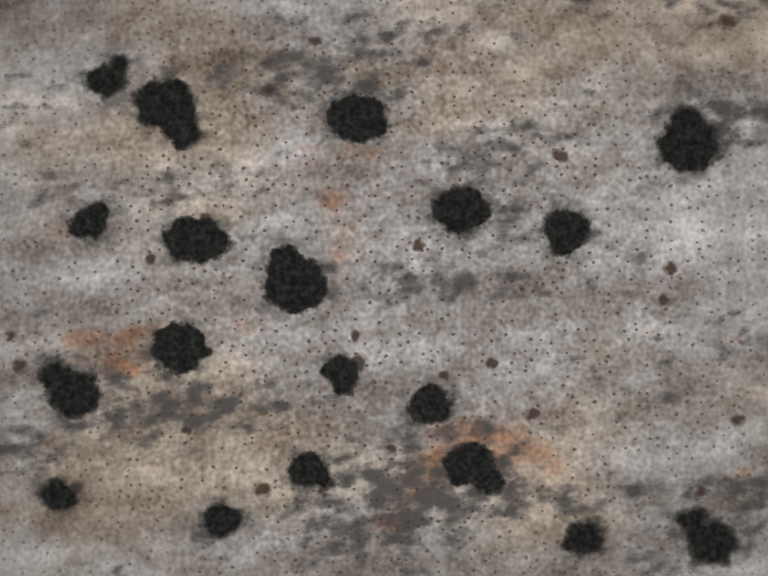
A WebGL 1 fragment shader for this texture:

```glsl
precision highp float;

// Weathered pale wood carrying black, crusty fungal fruit bodies.
// Stretched gradient noise makes the fibres, soot and rust; jittered cells
// scatter lobed spots at three sizes: fruit bodies, small dots and specks.

uniform vec2 u_resolution;

const vec3 WARM_SHADE = vec3(1.10, 1.00, 0.92);
const vec3 PALE_WOOD = vec3(1.03, 1.00, 0.98);
const vec3 RUST = vec3(0.43, 0.29, 0.21);
const vec3 SOOT = vec3(0.27, 0.26, 0.255);
const vec3 SPECK_BROWN = vec3(0.25, 0.20, 0.17);
const vec3 FRUIT_BLACK = vec3(0.135, 0.135, 0.13);

vec2 hash2(vec2 p) {
  vec3 q = fract(p.xyx * vec3(0.1031, 0.1030, 0.0973));
  q += dot(q, q.yzx + 33.33);
  return fract((q.xx + q.yz) * q.zy);
}

float cornerSlope(vec2 cell, vec2 corner, vec2 f) {
  return dot(hash2(cell + corner) * 2.0 - 1.0, f - corner);
}

float gradientNoise(vec2 p) {
  vec2 cell = floor(p);
  vec2 f = fract(p);
  vec2 u = f * f * f * (f * (f * 6.0 - 15.0) + 10.0);
  float low = mix(cornerSlope(cell, vec2(0.0), f), cornerSlope(cell, vec2(1.0, 0.0), f), u.x);
  float high = mix(cornerSlope(cell, vec2(0.0, 1.0), f), cornerSlope(cell, vec2(1.0), f), u.x);
  return mix(low, high, u.y);
}

float fbm(vec2 p) {
  float sum = 0.0;
  float amplitude = 1.0;
  for (int i = 0; i < 4; i++) {
    sum += amplitude * gradientNoise(p);
    p = p * 2.03 + vec2(17.3, 9.1);
    amplitude *= 0.5;
  }
  return sum;
}

float smoothMin(float a, float b, float k) {
  float h = max(k - abs(a - b), 0.0) / k;
  return min(a, b) - 0.25 * h * h * k;
}

// Signed distance to the nearest two-lobed spot in a jittered grid.
float spotDistance(vec2 p, float cellSize, float presence, float radius, float seed) {
  vec2 home = floor(p / cellSize);
  float nearest = cellSize;
  for (int y = -1; y <= 1; y++) {
    for (int x = -1; x <= 1; x++) {
      vec2 cell = home + vec2(float(x), float(y));
      vec2 jitter = hash2(cell + seed);
      vec2 traits = hash2(cell + seed + 41.7);
      vec2 offset = p - (cell + 0.15 + 0.7 * jitter) * cellSize;
      float r = radius * mix(0.65, 1.15, traits.y);
      vec2 lobe = r * (hash2(cell + seed + 83.1) * 2.0 - 1.0);
      float body = length(offset * vec2(0.92, 1.08)) - r;
      float d = smoothMin(body, length(offset - lobe) - 0.6 * r, 0.4 * r);
      nearest = min(nearest, mix(cellSize, d, step(traits.x, presence)));
    }
  }
  return nearest;
}

float coverage(float d, float softness) {
  return 1.0 - smoothstep(-softness, softness, d);
}

// Fibrous wood: streaks, mottling and fine grain, warmer where darker.
vec3 woodColour(vec2 p, float grain) {
  float streak = fbm(p * vec2(2.2, 7.0) + 3.7);
  float mottle = fbm(p * vec2(13.0, 19.0) + 31.0);
  float tone = 0.56 + 0.20 * streak + 0.17 * mottle + grain;
  vec3 wood = tone * mix(WARM_SHADE, PALE_WOOD, smoothstep(0.32, 0.62, tone));
  float cream = smoothstep(-0.05, 0.45, fbm(p * vec2(1.8, 3.0) + 55.0));
  wood *= mix(vec3(1.0), vec3(1.02, 0.97, 0.90), cream);
  float rust = smoothstep(0.30, 0.65, fbm(p * vec2(2.6, 3.6) + 71.0) + 0.25 * mottle);
  return mix(wood, RUST * tone / 0.52, 0.8 * rust);
}

void main() {
  vec2 p = gl_FragCoord.xy / u_resolution.y;
  vec2 centre = vec2(0.5 * u_resolution.x / u_resolution.y, 0.5);
  float edge = smoothstep(0.30, 0.80, length((p - centre) * vec2(0.85, 1.0)));
  vec2 fibre = vec2(p.x, p.y - 0.07 * p.x);

  // Fine grain fades towards the defocused edge.
  float fine = gradientNoise(p * 115.0) + 0.7 * gradientNoise(p * 58.0 + 12.0);
  vec3 colour = woodColour(fibre, 0.17 * fine * mix(1.0, 0.55, edge));

  // Broken soot bands along the fibres.
  float band = fbm(fibre * vec2(2.0, 6.5) + 90.0);
  float clump = fbm(fibre * vec2(22.0, 34.0) + 7.0);
  float soot = smoothstep(0.08, 0.65, band + 0.65 * clump);
  colour = mix(colour, SOOT, 0.85 * soot);

  // Specks and small brown dots.
  float specks = coverage(spotDistance(p, 0.018, 0.38, 0.0024, 5.0), 0.0022);
  colour = mix(colour, SPECK_BROWN, specks * mix(0.7, 0.3, edge));
  float dotEdge = 0.006 * gradientNoise(p * 90.0 + 4.0);
  float dots = coverage(spotDistance(p, 0.10, 0.22, 0.010, 19.0) + dotEdge, mix(0.004, 0.008, edge));
  colour = mix(colour, SPECK_BROWN, 0.85 * dots);

  // Fruit bodies with ragged rims and a dusty dark halo.
  float ragged = 0.014 * fbm(p * 34.0 + 23.0);
  float fruit = spotDistance(p, 0.23, 0.62, 0.044, 2.0) + ragged;
  float halo = (1.0 - smoothstep(0.0, 0.035, fruit)) * smoothstep(-0.4, 0.5, clump);
  colour = mix(colour, SOOT, 0.65 * halo);
  vec3 crust = FRUIT_BLACK + 0.09 * max(fine, -0.4);
  colour = mix(colour, crust, coverage(fruit, mix(0.006, 0.012, edge)));

  gl_FragColor = vec4(colour * mix(1.0, 0.90, edge), 1.0);
}
```
